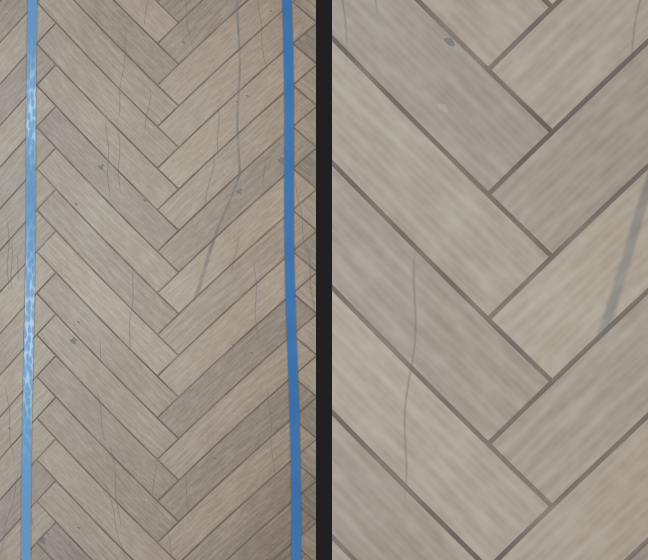
Left: the whole. Right: its middle third, enlarged.
Reproduce this texture procedurally as a WebGL 1 fragment shader.

```glsl
precision highp float;
// Worn oak herringbone floor with two vertical strips of blue tape.
// A skewed integer grid is grouped into six-by-one planks; stretched cellular
// noise and layered sines give grain, looped marks give scratches and stains.
uniform vec2 u_resolution;

#define ROW_PITCH 0.1316
#define PLANK_LENGTH 6.0
#define SEAM_ORIGIN vec2(0.498, 0.713)
#define JOINT_WIDTH 0.027
#define PLANK_VARIATION 0.30
#define GRAIN_STRENGTH 0.30
#define TAPE_HALF_WIDTH 0.0148
#define MARK_COUNT 30

const vec3 WOOD_DARK = vec3(0.47, 0.44, 0.40);
const vec3 WOOD_MID = vec3(0.60, 0.56, 0.52);
const vec3 WOOD_LIGHT = vec3(0.69, 0.67, 0.63);
const vec3 JOINT = vec3(0.36, 0.33, 0.31);
const vec3 STAIN = vec3(0.42, 0.43, 0.44);
const vec3 TAPE_DEEP = vec3(0.25, 0.45, 0.67);
const vec3 TAPE_PALE = vec3(0.45, 0.63, 0.79);
const vec3 TAPE_SHEEN = vec3(0.69, 0.80, 0.90);

float hash(vec2 p) {
  return fract(sin(dot(p, vec2(127.1, 311.7))) * 4375.85);
}

// Distance to the nearest scattered cell point
float cells(vec2 p) {
  vec2 base = floor(p);
  float nearest = 2.0;
  for (int y = -1; y <= 1; y++)
    for (int x = -1; x <= 1; x++) {
      vec2 c = base + vec2(float(x), float(y));
      nearest = min(nearest, length(c + vec2(hash(c), hash(c + 37.3)) - p));
    }
  return nearest;
}

// Soft blotches from layered, bent sines
float mottle(vec2 p) {
  float a = sin(p.x * 9.0 + 2.0 * sin(p.y * 7.0)) * sin(p.y * 11.0 + 1.5 * sin(p.x * 13.0));
  float b = sin(p.x * 31.0 + 2.0 * sin(p.y * 23.0)) * sin(p.y * 27.0 + 2.0 * sin(p.x * 19.0));
  return 0.6 * a + 0.4 * b;
}

// xy: position along and across a plank, zw: plank identity
vec4 herringbone(vec2 p) {
  vec2 q = p - SEAM_ORIGIN;
  float t = q.x * (14.91 - 2.1 * q.x);
  vec2 g = q.y / ROW_PITCH + vec2(0.5, -0.5) * t;
  vec2 cell = floor(g);
  float column = floor((cell.x - cell.y - 1.0) / PLANK_LENGTH + 0.01);
  float start = column * PLANK_LENGTH;
  if (mod(column, 2.0) > 0.5)
    return vec4(g.y - cell.x + start + PLANK_LENGTH, g.x - cell.x, column, cell.x);
  return vec4(g.x - cell.y - start - 1.0, g.y - cell.y, column, cell.y);
}

vec3 woodColor(vec2 p, float px) {
  vec4 plank = herringbone(p);
  float seed = hash(plank.zw + 3.7);

  // Window glow on the left, shade in the lower right
  vec2 glow = (p - vec2(0.2, 0.95)) * vec2(1.1, 0.8);
  float tone = 0.11 + 0.75 * exp(-dot(glow, glow));
  tone -= 0.25 * smoothstep(0.55, 1.0, p.x) * (1.0 - smoothstep(0.0, 0.6, p.y));
  tone += PLANK_VARIATION * (seed - 0.5) + 0.09 * mottle(p);

  // Pores and wavy growth rings along the plank
  float pores = cells(plank.xy * vec2(1.6, 13.0) + seed * 91.0) - 0.45;
  float rings = sin(plank.y * 24.0 + 2.5 * sin(plank.x * 0.9 + seed * 20.0) + seed * 40.0);
  tone += GRAIN_STRENGTH * (pores + 0.22 * rings * hash(plank.zw + 8.1));
  tone += 0.12 * (cells(p * 75.0) - 0.5);

  vec3 color = mix(WOOD_DARK, WOOD_MID, clamp(tone * 2.0, -0.4, 1.0));
  color = mix(color, WOOD_LIGHT, clamp(tone * 2.0 - 1.0, 0.0, 1.3));
  color += vec3(0.014, 0.0, -0.018) * (p.x + seed - 0.8);

  // Dark joints, partly filled with dust
  vec2 gap = min(plank.xy, vec2(PLANK_LENGTH, 1.0) - plank.xy);
  float soft = px / 0.093;
  float joint = 1.0 - smoothstep(JOINT_WIDTH - soft, JOINT_WIDTH + soft, min(gap.x, gap.y));
  return mix(color, JOINT, joint * (0.62 + 0.22 * mottle(p * 1.7 + 4.0)));
}

vec3 addWear(vec3 color, vec2 p, float px) {
  // Long stain that bends left near its lower end
  float bend = 0.755 - 0.36 * max(0.0, 1.22 - p.y) + 0.004 * sin(p.y * 17.0);
  float width = mix(0.008, 0.004, smoothstep(0.9, 1.2, p.y));
  float streak = 1.0 - smoothstep(width * 0.3, width + px, abs(p.x - bend));
  streak *= smoothstep(0.81, 0.86, p.y) * (0.45 + 0.25 * mottle(p * 2.3));
  color = mix(color, STAIN, streak);

  // Scattered scratches and small spots
  for (int i = 0; i < MARK_COUNT; i++) {
    vec2 id = vec2(float(i), 5.3);
    vec2 d = p - vec2(hash(id), 1.8 * hash(id + 1.7));
    float lean = 0.5 * (hash(id + 2.9) - 0.5);
    float reach = 0.04 + 0.14 * hash(id + 4.1);
    float line = abs(d.x - lean * d.y - 0.003 * sin(d.y * 40.0));
    float scratch = (1.0 - smoothstep(0.0, 0.0015 + px, line)) * (1.0 - smoothstep(0.6, 1.0, abs(d.y) / reach));
    color = mix(color, STAIN, 0.38 * scratch);
    vec2 s = p - vec2(hash(id + 6.3), 1.8 * hash(id + 7.9));
    float radius = 0.003 + 0.010 * pow(hash(id + 9.1), 3.0);
    float spot = 1.0 - smoothstep(radius - px, radius + px, length(s) + 0.003 * sin(s.x * 300.0 + s.y * 410.0));
    color = mix(color, mix(STAIN, WOOD_LIGHT, step(0.75, hash(id + 11.0))), 0.6 * spot);
  }
  return color;
}

vec3 addTape(vec3 color, vec2 p, float px) {
  float right = step(0.5, p.x);
  float center = mix(0.082 + 0.0125 * p.y, 0.937 - 0.0175 * p.y, right);
  center += mix(-0.002, 0.004, right) * sin(5.0 * p.y);
  float edge = abs(p.x - center) - TAPE_HALF_WIDTH;
  color *= 1.0 - 0.15 * (1.0 - smoothstep(0.0, 0.006, edge));

  // Crinkled sheen on the lit strip
  float lit = exp(-pow((p.y - 1.42) / 0.14, 2.0)) + exp(-pow((p.y - 0.72) / 0.28, 2.0));
  float crinkle = smoothstep(0.25, 0.8, cells(p * vec2(90.0, 35.0)));
  vec3 tape = mix(TAPE_PALE - 0.05 * (1.0 - lit), TAPE_SHEEN, clamp(lit * (0.2 + crinkle), 0.0, 1.0));
  tape = mix(tape, TAPE_DEEP + 0.02 * mottle(p), right);
  return mix(color, tape, 1.0 - smoothstep(-px, px, edge));
}

void main() {
  float px = 0.7 / u_resolution.x;
  vec2 p = gl_FragCoord.xy / u_resolution.x;
  vec3 color = addWear(woodColor(p, px), p, px);
  gl_FragColor = vec4(addTape(color, p, px), 1.0);
}
```
